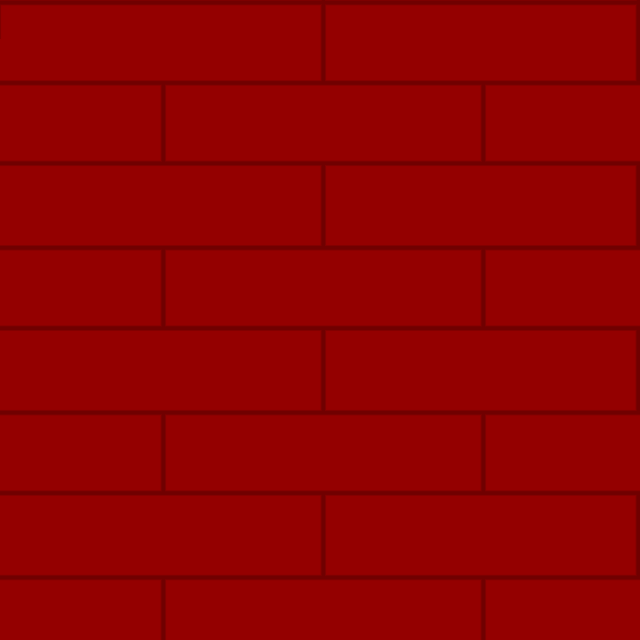
Write a WebGL 1 fragment shader that draws this pattern.

```glsl
precision highp float;
// Flat red brick wall in running bond: two bricks across, eight courses down.
// The distance to the nearest mortar joint selects a dark core, a softer
// rim, or the plain brick face.

uniform vec2 u_resolution;

// Distance to the nearest bed joint; courses alternate between two heights.
float bedJoint(float depth, float pairY) {
    float d = min(min(pairY, 0.2576 - pairY), abs(pairY - 0.132));
    return min(d, abs(depth - 0.0041)); // top border
}

// Distance to the nearest upright joint, shifted half a brick in short courses.
float headJoint(float x, float depth, float pairY) {
    float shortCourse = abs(mod(x - 0.0052, 0.5) - 0.25);
    float tallCourse = min(abs(x - 0.5052), abs(x - 0.9974));

    // Partial sliver on the left side of the top course
    float sliver = max(abs(x + 0.0026), depth - 0.0567);
    tallCourse = min(tallCourse, sliver);
    return pairY < 0.132 ? tallCourse : shortCourse;
}

// Antialiased coverage of a joint with the given half width.
float coverage(float distance, float halfWidth, float pixel) {
    return clamp((halfWidth - distance) / pixel + 0.5, 0.0, 1.0);
}

void main() {
    vec2 p = gl_FragCoord.xy / u_resolution;
    float pixel = 1.0 / min(u_resolution.x, u_resolution.y);

    // Depth runs down from the top; pairY repeats every two courses.
    float depth = 1.0 - p.y;
    float pairY = mod(depth + 0.0024, 0.2576);
    float joint = min(bedJoint(depth, pairY), headJoint(p.x, depth, pairY));

    // Brick face, joint rim, joint core
    float red = mix(0.58, 0.51, coverage(joint, 0.0043, pixel));
    red = mix(red, 0.44, coverage(joint, 0.0029, pixel));
    gl_FragColor = vec4(red, 0.0, 0.0, 1.0);
}
```
